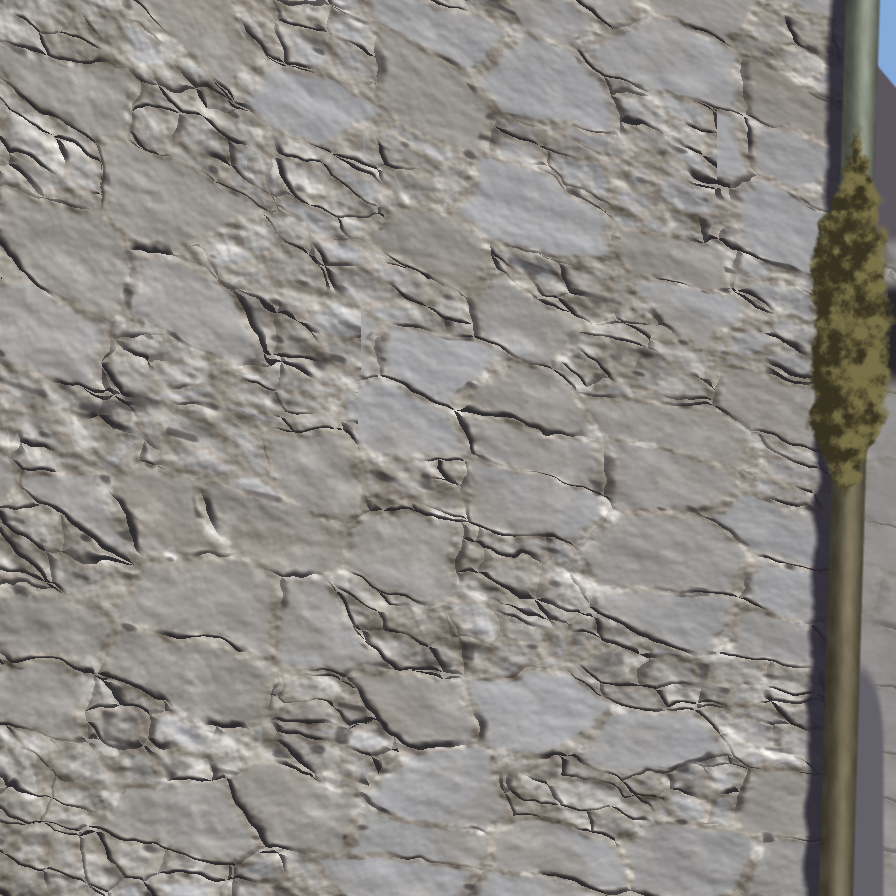
Write a Shadertoy shader that draws this texture.

```glsl
const vec2 STONE_SIZE = vec2(0.135, 0.088);
const float RUBBLE_SCALE = 2.2;
const float RUBBLE_SHARE = 0.42;
const float JITTER = 0.72;
const float MORTAR_WIDTH = 0.11;
const float CRACK_WIDTH = 0.085;
const float PIPE_RADIUS = 0.019;
const vec2 LIGHT_STEP = vec2(0.003, 0.006);
const vec2 SHADE_SIDE = vec2(-0.45, -0.89);

const vec3 STONE_COOL = vec3(0.595, 0.595, 0.605);
const vec3 STONE_WARM = vec3(0.600, 0.585, 0.565);
const vec3 MORTAR = vec3(0.575, 0.545, 0.505);
const vec3 LICHEN = vec3(0.73, 0.72, 0.70);
const vec3 CRACK = vec3(0.16, 0.15, 0.165);
const vec3 PIPE_TOP = vec3(0.50, 0.52, 0.47);
const vec3 PIPE_LOW = vec3(0.42, 0.39, 0.31);
const vec3 MOSS_DARK = vec3(0.22, 0.20, 0.13);
const vec3 MOSS_LIGHT = vec3(0.47, 0.44, 0.28);
const vec3 SKY = vec3(0.52, 0.67, 0.86);
const vec3 ROOF = vec3(0.36, 0.34, 0.37);

float hash(vec2 p) {
    return fract(sin(dot(p, vec2(127.1, 311.7))) * 43758.5453);
}

vec2 hash2(vec2 p) {
    return vec2(hash(p), hash(p + 57.3));
}

float noise(vec2 p) {
    vec2 i = floor(p), f = fract(p);
    f = f * f * (3.0 - 2.0 * f);
    return mix(mix(hash(i), hash(i + vec2(1, 0)), f.x),
               mix(hash(i + vec2(0, 1)), hash(i + vec2(1, 1)), f.x), f.y);
}

float fbm(vec2 p) {
    float sum = 0.0, amp = 0.5;
    for (int i = 0; i < 4; i++) {
        sum += amp * noise(p);
        p = mat2(1.6, 1.2, -1.2, 1.6) * p + 7.7;
        amp *= 0.55;
    }
    return sum;
}

struct Stone { vec2 id; float edge; float shade; };

// Cell pattern: stone id, distance to its joint, and how far that joint faces the shade
Stone findStone(vec2 p) {
    vec2 cell = floor(p), f = fract(p), nearest = vec2(0), home = vec2(0);
    float best = 9.0;
    for (int y = -1; y <= 1; y++)
    for (int x = -1; x <= 1; x++) {
        vec2 o = vec2(x, y);
        vec2 r = o + 0.5 + JITTER * (hash2(cell + o) - 0.5) - f;
        if (dot(r, r) < best) { best = dot(r, r); nearest = r; home = o; }
    }
    Stone s = Stone(cell + home, 9.0, 0.0);
    for (int y = -2; y <= 2; y++)
    for (int x = -2; x <= 2; x++) {
        vec2 o = home + vec2(x, y);
        vec2 r = o + 0.5 + JITTER * (hash2(cell + o) - 0.5) - f;
        vec2 gap = r - nearest;
        if (dot(gap, gap) < 1e-4) continue;
        vec2 n = normalize(gap);
        float d = dot(0.5 * (nearest + r), n);
        if (d < s.edge) { s.edge = d; s.shade = smoothstep(0.0, 0.8, dot(n, SHADE_SIDE)); }
    }
    return s;
}

vec3 wall(vec2 uv) {
    // Courses slope down to the right, steeper towards the top
    vec2 p = vec2(uv.x, uv.y + uv.x * mix(0.12, 0.48, uv.y));
    vec2 wobble = vec2(fbm(p * 13.0), fbm(p * 13.0 + 31.0)) - 0.47;
    vec2 q = (p + 0.045 * wobble) / STONE_SIZE;
    Stone s = findStone(q);
    float rubble = step(hash(s.id + 9.1), RUBBLE_SHARE + 0.3 * (0.5 - uv.x));
    if (rubble > 0.5) {
        Stone small = findStone(q * RUBBLE_SCALE);
        small.edge /= RUBBLE_SCALE;
        if (small.edge < s.edge) s = small;
    }
    float tone = hash(s.id + 3.7);
    float rough = mix(0.45, 1.0, rubble) * mix(1.15, 0.7, uv.x);

    // Grain lit from the upper right
    vec2 g = p * vec2(26.0, 36.0);
    float grain = fbm(g);
    float relief = grain - fbm(g + LIGHT_STEP * vec2(26.0, 36.0));
    float breakup = noise(p * 24.0 + 5.0);

    float joint = 1.0 - smoothstep(0.3, 1.0, s.edge / (MORTAR_WIDTH * (0.5 + breakup)));
    rough = mix(rough, 1.15, joint);
    vec3 col = mix(STONE_WARM, STONE_COOL, smoothstep(0.2, 0.8, tone + 0.5 * (uv.x - 0.5)));
    col += 0.09 * (tone - 0.45);
    col = mix(col, MORTAR, joint * 0.8);
    col = mix(col, MORTAR, 0.5 * smoothstep(0.5, 0.75, fbm(p * 7.0 + 12.0)));
    col = mix(col, LICHEN, 0.75 * rough * smoothstep(0.57, 0.72, fbm(p * 32.0 + 40.0)));
    col += rough * (0.24 * (grain - 0.47) + 0.75 * relief);

    // Pits in rough stone, then open joints under and left of the stones
    float pit = smoothstep(0.78, 0.96, noise(p * vec2(42.0, 66.0) + 19.0));
    col = mix(col, CRACK, 0.55 * pit * smoothstep(0.5, 1.0, rough));
    float width = CRACK_WIDTH * (0.35 + 1.1 * noise(p * 17.0 + 3.0));
    float crack = 1.0 - smoothstep(0.25, 1.0, s.edge / width);
    crack *= s.shade * smoothstep(0.34, 0.66, breakup);
    return mix(col, CRACK, 0.95 * crack);
}

// Sliver of sky, roof and doorway beyond the pipe
vec3 beyond(vec2 uv, vec3 col) {
    col = mix(col, vec3(0.55, 0.54, 0.53) + 0.12 * (fbm(uv * 40.0) - 0.5), 0.7);
    float arch = smoothstep(0.004, -0.004, length((uv - vec2(0.958, 0.17)) * vec2(1.0, 0.33)) - 0.028);
    arch = max(arch, step(uv.y, 0.17) * smoothstep(0.989, 0.983, uv.x));
    col = mix(col, vec3(0.39, 0.38, 0.41), arch);
    float dark = smoothstep(0.56, 0.59, uv.y) * smoothstep(0.69, 0.67, uv.y);
    col = mix(col, CRACK, dark * smoothstep(0.980, 0.988, uv.x));
    col = mix(col, ROOF, smoothstep(0.72, 0.74, uv.y));
    return mix(col, SKY, smoothstep(-0.003, 0.003, uv.y - 0.92 + 1.2 * (uv.x - 0.985)));
}

void mainImage(out vec4 fragColor, in vec2 fragCoord) {
    vec2 uv = fragCoord / iResolution.xy;
    float soft = 0.002;
    float across = uv.x - (0.933 + 0.03 * uv.y);
    vec3 col = wall(uv);
    col = mix(col, beyond(uv, col), smoothstep(-soft, soft, across));

    // Ragged shadow left of the pipe
    float ragged = 0.014 * (fbm(uv * vec2(12.0, 30.0)) - 0.5);
    float shadow = smoothstep(-0.041, -0.031, across + ragged) * step(across, 0.0);
    col = mix(col, CRACK + vec3(0.0, 0.0, 0.03), 0.9 * shadow);

    // Round pipe
    float side = across / PIPE_RADIUS;
    vec3 pipe = mix(PIPE_LOW, PIPE_TOP, smoothstep(0.35, 0.85, uv.y));
    pipe *= 0.55 + 0.6 * exp(-3.0 * (side - 0.25) * (side - 0.25));
    pipe += 0.12 * (fbm(uv * vec2(90.0, 35.0)) - 0.47);
    col = mix(col, pipe, smoothstep(soft, -soft, abs(across) - PIPE_RADIUS));

    // Moss clump
    float clump = smoothstep(0.43, 0.54, uv.y) * smoothstep(0.88, 0.70, uv.y);
    float reach = 0.042 * clump + 0.026 * (fbm(uv * 45.0) - 0.5);
    float moss = smoothstep(0.004, -0.004, abs(across + 0.003) - reach) * smoothstep(0.0, 0.15, clump);
    vec3 mossColor = mix(MOSS_DARK, MOSS_LIGHT, smoothstep(0.28, 0.72, fbm(uv * 75.0) + 5.0 * across));
    col = mix(col, mossColor, moss);

    fragColor = vec4(clamp(col, 0.0, 1.0), 1.0);
}
```
